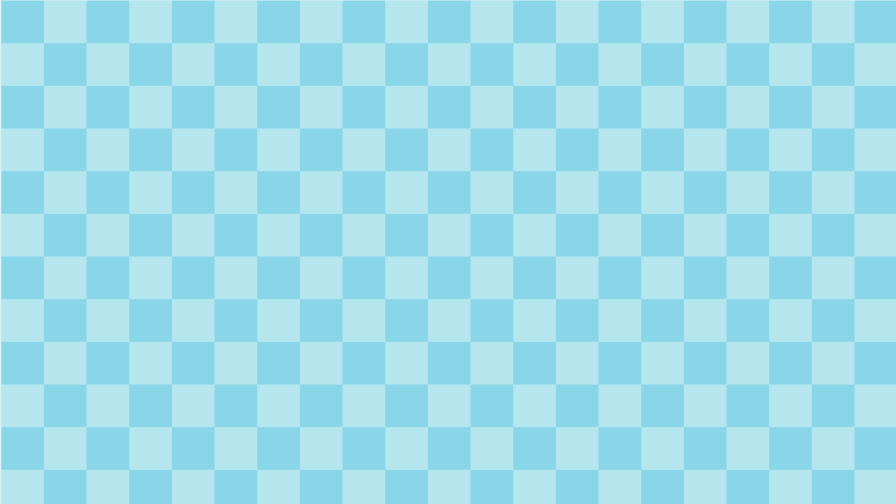
Write a Shadertoy shader that draws this pattern.

```glsl
const vec3 SKY_BLUE = vec3(0.541, 0.839, 0.914);
const vec3 PALE_AQUA = vec3(0.708, 0.902, 0.934);
const vec3 MARGIN_TINT = vec3(0.86, 0.95, 0.97);

// All lengths are fractions of the canvas height
const float CELL_SIZE = 0.08465;
const vec2 MARGIN = vec2(0.0025, 0.0010);

// Square wave of +1 and -1 per cell, averaged over the pixel footprint
vec2 alternatingSign(vec2 cellPos, float footprint) {
    vec2 cellSign = 1.0 - 2.0 * mod(floor(cellPos), 2.0);
    vec2 edgeDistance = 0.5 - abs(fract(cellPos) - 0.5);
    return cellSign * clamp(2.0 * edgeDistance / footprint, 0.0, 1.0);
}

// 1 on the even cells, 0 on the odd ones
float checker(vec2 cellPos, float footprint) {
    vec2 s = alternatingSign(cellPos, footprint);
    return 0.5 + 0.5 * s.x * s.y;
}

// Coverage of the quadrant where both coordinates are positive
float quadrant(vec2 pos, float footprint) {
    vec2 coverage = clamp(pos / footprint + 0.5, 0.0, 1.0);
    return coverage.x * coverage.y;
}

void mainImage(out vec4 fragColor, in vec2 fragCoord) {
    // Cells are counted from the top left corner, inside a thin light margin
    vec2 fromTopLeft = vec2(fragCoord.x, iResolution.y - fragCoord.y) / iResolution.y;
    vec2 cellPos = (fromTopLeft - MARGIN) / CELL_SIZE;
    float footprint = 1.0 / (iResolution.y * CELL_SIZE);

    // Clamping keeps the neighbouring cell from bleeding into the margin
    vec2 insidePos = max(cellPos, vec2(0.5 * footprint));
    float blue = checker(insidePos, footprint);
    vec3 color = mix(PALE_AQUA, SKY_BLUE, blue);
    color = mix(MARGIN_TINT, color, quadrant(cellPos, footprint));
    fragColor = vec4(color, 1.0);
}
```
